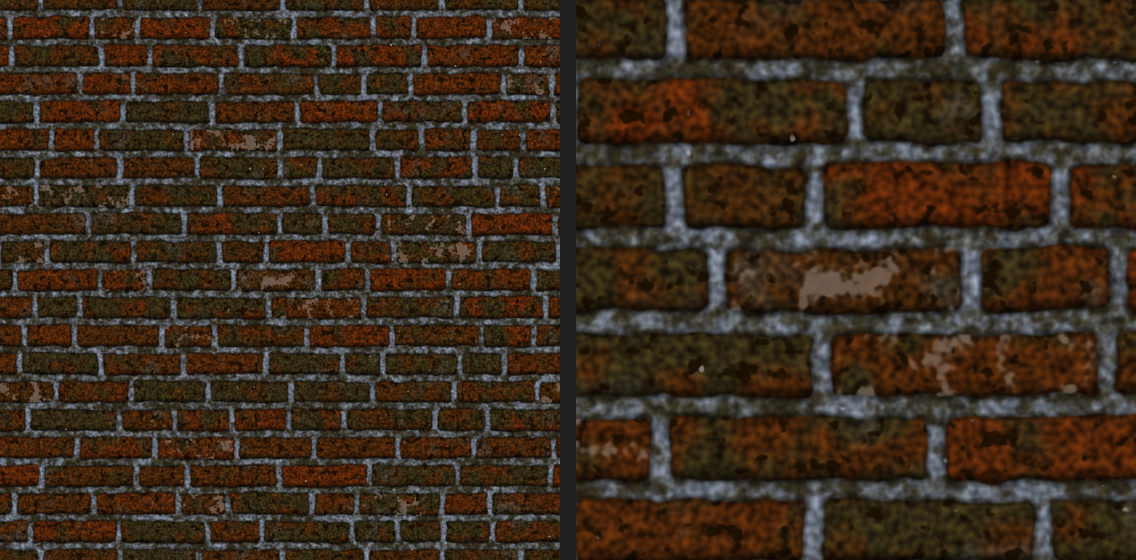
Left: the whole. Right: its middle third, enlarged.
This texture is drawn by a three.js fragment shader. Its source:

```glsl
varying vec2 vUv;

float hash(vec2 p) {
  vec3 q = fract(p.xyx * 0.1031);
  q += dot(q, q.yzx + 33.33);
  return fract((q.x + q.y) * q.z);
}

vec2 gradient(vec2 cell, float period) {
  float angle = 6.2832 * hash(mod(cell, period) + period);
  return vec2(cos(angle), sin(angle));
}

// Gradient noise that wraps at the canvas border
float noise(vec2 uv, float period) {
  vec2 p = uv * period;
  vec2 c = floor(p);
  vec2 f = p - c;
  vec2 s = f * f * f * (f * (f * 6.0 - 15.0) + 10.0);
  vec2 e = vec2(1.0, 0.0);
  float low = mix(dot(gradient(c, period), f), dot(gradient(c + e.xy, period), f - e.xy), s.x);
  float high = mix(dot(gradient(c + e.yx, period), f - e.yx), dot(gradient(c + e.xx, period), f - e.xx), s.x);
  return mix(low, high, s.y);
}

float fbm(vec2 uv, float period) {
  float sum = 0.0;
  float amplitude = 1.0;
  for (int i = 0; i < 3; i++) {
    sum += amplitude * noise(uv, period);
    amplitude *= 0.5;
    period *= 2.0;
  }
  return sum;
}

// Long stretchers mixed with short headers
float brickLength(float index, float row, float count) {
  float isShort = step(hash(vec2(index + 3.0, row + 17.0)), count > 7.5 ? 0.4 : 0.14);
  return mix(1.95, 1.0, isShort) + 0.25 * hash(vec2(index + 41.0, row + 5.0));
}

float roundedBox(vec2 p, vec2 halfSize, float radius) {
  vec2 q = abs(p) - halfSize + radius;
  return length(max(q, 0.0)) + min(max(q.x, q.y), 0.0) - radius;
}

void main() {
  // Twenty wavy courses
  vec2 uv = vUv + 0.0025 * vec2(noise(vUv, 19.0), noise(vUv, 23.0));
  float course = uv.y * 20.0 + 0.5;
  float row = mod(floor(course), 20.0);
  float count = 7.0 + step(0.4, hash(vec2(row, 71.0)));

  // Find the brick along the course
  float total = 0.0;
  for (float i = 0.0; i < 8.0; i++) {
    if (i < count) total += brickLength(i, row, count);
  }
  float x = fract(uv.x + hash(vec2(row, 29.0))) * total;
  float start = 0.0;
  float span = 1.0;
  float index = 0.0;
  for (float i = 0.0; i < 8.0; i++) {
    span = brickLength(i, row, count);
    index = i;
    if (x < start + span || i > count - 1.5) break;
    start += span;
  }
  vec2 id = vec2(index, row);
  float tone = hash(id + 101.0);
  float warmth = hash(id + 57.0);
  float wear = hash(id + 211.0);

  // Worn brick outline
  vec2 p = vec2((x - start - 0.5 * span) / total, (fract(course) - 0.5) / 20.0);
  p.y += 0.03 * (tone - 0.5) * p.x + 0.002 * (wear - 0.5);
  vec2 halfSize = vec2(0.5 * span / total - 0.0055, 0.0188 + 0.0012 * (warmth - 0.5));
  float d = roundedBox(p, halfSize, 0.005);
  d += 0.0028 * fbm(vUv, 43.0) + 0.0008 * noise(vUv, 150.0);
  float brickMask = 1.0 - smoothstep(-0.0013, 0.0013, d);

  float grain = 0.7 * noise(vUv, 97.0) + noise(vUv, 211.0);
  float stain = fbm(vUv, 21.0);

  // Brick face with soot, pits and a shaded lower edge
  vec3 rust = mix(vec3(0.23, 0.13, 0.04), vec3(0.32, 0.13, 0.03), warmth);
  float soot = smoothstep(-0.2, 0.5, stain + 0.9 * (tone - 0.45));
  vec3 brick = mix(rust, vec3(0.18, 0.15, 0.07), soot);
  brick = mix(brick, vec3(0.25, 0.25, 0.23), 0.5 * smoothstep(0.25, 0.65, fbm(vUv, 17.0)));
  brick *= 1.0 + 0.75 * grain;
  brick = mix(brick, vec3(0.08, 0.045, 0.0), 0.85 * smoothstep(0.2, 0.5, fbm(vUv, 73.0)));
  brick *= mix(0.55, 1.06, smoothstep(-0.019, -0.009, p.y));
  brick *= mix(0.65, 1.0, smoothstep(0.0, 0.004, -d));

  // Pale chips on a few bricks and scattered lime specks
  float chips = step(0.87, wear) * smoothstep(0.12, 0.45, fbm(vUv, 37.0) + 0.3 * grain);
  float specks = smoothstep(0.46, 0.6, noise(vUv, 131.0)) * smoothstep(0.0, 0.3, noise(vUv, 31.0));
  brick = mix(brick, vec3(0.48, 0.41, 0.36), 0.75 * chips);
  brick = mix(brick, vec3(0.58, 0.55, 0.52), 0.8 * specks);

  // Dirty bed joints and cleaner upright joints
  float grit = fbm(vUv, 89.0);
  float upright = 1.0 - smoothstep(0.012, 0.019, abs(p.y));
  float lime = smoothstep(-0.4, 0.5, 0.6 * stain + 0.7 * grit + 0.4 * upright);
  vec3 mortar = mix(vec3(0.19, 0.17, 0.11), vec3(0.43, 0.46, 0.51), lime);
  mortar *= 1.0 + 0.5 * grain;
  mortar *= mix(0.6, 1.0, smoothstep(0.0, 0.004, d));
  mortar = mix(mortar, vec3(0.65, 0.69, 0.73), 0.7 * specks);

  gl_FragColor = vec4(clamp(mix(mortar, brick, brickMask), 0.0, 1.0), 1.0);
}
```
